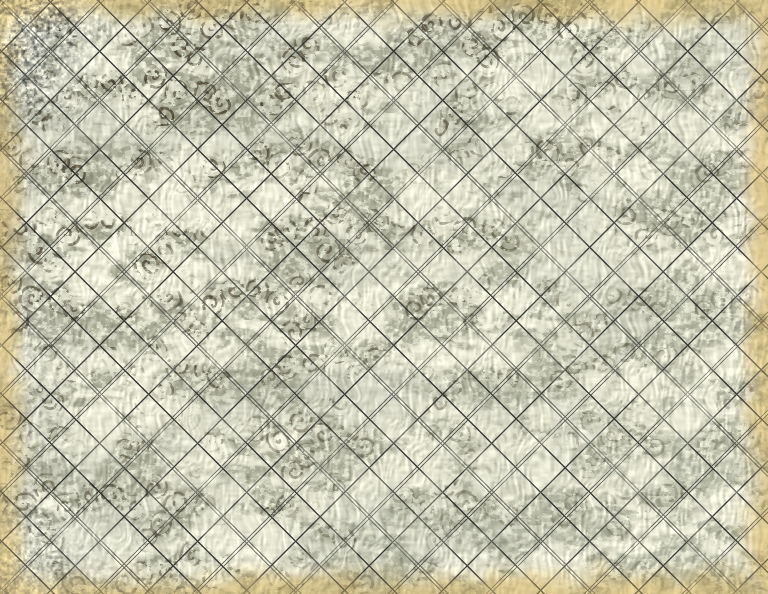
A WebGL 2 fragment shader for this pattern:

```glsl
#version 300 es
precision highp float;
// Aged cream paper with a worn damask under a diagonal trellis of ruled lines.
// Two families of 45 degree lines, some doubled, cross a staggered scroll motif;
// noise adds grain and wear, glitter the left corners, and a tan burn the rim.
#define CELL 0.0825                 // diamond diagonal, in canvas heights
#define LINE 0.0011                 // half width of a single line
#define TWIN_GAP 0.0024             // half distance between doubled lines
#define REPEAT vec2(0.488, 0.231)   // damask repeat
#define GRAIN 0.16
#define DAMASK 0.95
#define BURN_WIDTH 0.055

uniform vec2 u_resolution;
out vec4 outColor;

const vec3 CREAM = vec3(0.925, 0.922, 0.845);
const vec3 SHADE = vec3(0.83, 0.835, 0.765);
const vec3 SAGE  = vec3(0.735, 0.755, 0.675);
const vec3 UMBER = vec3(0.47, 0.455, 0.38);
const vec3 INK   = vec3(0.15, 0.16, 0.155);
const vec3 TAN   = vec3(0.87, 0.785, 0.575);

float hash(vec2 p) {
  vec3 a = fract(p.xyx * 0.1031);
  a += dot(a, a.yzx + 33.33);
  return fract((a.x + a.y) * a.z);
}

float noise(vec2 p) {
  vec2 i = floor(p), f = fract(p);
  f = f * f * (3.0 - 2.0 * f);
  return mix(mix(hash(i), hash(i + vec2(1, 0)), f.x),
             mix(hash(i + vec2(0, 1)), hash(i + vec2(1, 1)), f.x), f.y);
}

float fbm(vec2 p) {
  float sum = 0.0, amp = 0.533;
  for (int i = 0; i < 4; i++) {
    sum += amp * noise(p);
    p = p * 2.03 + 17.3;
    amp *= 0.5;
  }
  return sum;
}

// Mirrored motif: x = leafy body, y = spiral strokes
vec2 motif(vec2 q) {
  q.x = abs(q.x);
  float lozenge = 1.0 - q.x / 0.23 - abs(q.y) / 0.115;
  float leaf = noise(q * vec2(38.0, 55.0) + 9.0);
  float body = smoothstep(-0.04, 0.12, lozenge + (leaf - 0.5) * 0.55);
  float curls = 0.0;
  for (int i = 0; i < 8; i++) {
    float t = float(i);
    vec2 center = vec2(0.018 + 0.024 * t, 0.075 * sin(t * 2.3 + 1.1) * (1.0 - t / 11.0));
    vec2 d = q - center;
    float r = length(d), turn = atan(d.y, d.x) / 6.2832;
    float arc = abs(fract(r / 0.014 + turn * (mod(t, 2.0) * 2.0 - 1.0)) - 0.5);
    curls = max(curls, smoothstep(0.24, 0.10, arc) * smoothstep(0.027, 0.020, r));
  }
  return vec2(body, curls);
}

vec2 damask(vec2 p) {
  vec2 a = p - vec2(0.657, 0.075), b = a + 0.5 * REPEAT;
  a -= REPEAT * floor(a / REPEAT + 0.5);
  b -= REPEAT * floor(b / REPEAT + 0.5);
  return max(motif(a), motif(b));
}

// Coverage of one family of lines; every n-th line is a thin pair
float ruled(float c, float every, float px) {
  float id = floor(c / CELL + 0.5);
  float d = abs(c - id * CELL) * 0.7071;
  float twin = step(mod(id, every), 0.5);
  d = mix(d, abs(d - TWIN_GAP), twin);
  float halfWidth = LINE * mix(1.0, 0.6, twin);
  return clamp((halfWidth - d) / px + 0.5, 0.0, 1.0) * mix(1.0, 0.85, twin);
}

void main() {
  float px = 1.0 / u_resolution.y;
  float aspect = u_resolution.x * px;
  vec2 p = gl_FragCoord.xy * px;
  p.y = 1.0 - p.y;

  // Paper: soft mottling and brushed fibres lit from one side
  float mottle = fbm(p * vec2(5.0, 9.0));
  vec3 color = mix(CREAM, SHADE, smoothstep(0.42, 0.8, mottle));
  vec2 fibre = p * vec2(190.0, 75.0) + 3.0 * noise(p * 30.0);
  float relief = noise(fibre) - noise(fibre + vec2(0.7, 0.5));
  relief += 0.5 * (noise(p * vec2(60.0, 230.0)) - 0.5);

  // Damask: pale body and dark strokes, rubbed away in patches
  vec2 print = damask(p + 0.006 * (noise(p * 45.0) - 0.5));
  float worn = smoothstep(0.34, 0.58, fbm(p * vec2(13.0, 20.0) + 4.0));
  float speck = fbm(p * vec2(120.0, 160.0));
  float flake = smoothstep(0.40, 0.60, speck + 0.08 * (worn - 0.5));
  float age = clamp(1.15 - 0.4 * p.x - 0.4 * p.y, 0.35, 1.0);
  color = mix(color, SAGE, DAMASK * print.x * worn * (0.35 + 0.5 * flake));
  float strokes = print.y * (0.3 + 0.7 * worn) + 0.4 * print.x * worn;
  color = mix(color, UMBER, DAMASK * age * strokes * flake);

  // Glitter gathered in the left corners
  float corner = smoothstep(0.27, 0.02, length(p * vec2(1.1, 1.0)));
  corner += 0.5 * smoothstep(0.25, 0.0, length(p - vec2(0.0, 1.0)));
  corner += 0.3 * smoothstep(0.2, 0.0, p.x) * noise(p * 12.0);
  color = mix(color, vec3(0.72, 0.73, 0.71), 0.55 * min(corner, 1.0));
  float spark = noise(p * 210.0) + 0.5 * (hash(floor(p * 260.0)) - 0.5);
  color += min(corner, 1.0) * (spark - 0.5) * vec3(0.55, 0.53, 0.47);
  color += GRAIN * relief;

  // Trellis, with ink thinning here and there
  float rising = ruled(p.x + p.y - 0.0065, 2.0, px);
  float falling = ruled(p.x - p.y + 0.001, 3.0, px);
  float inkWear = 0.68 + 0.32 * smoothstep(0.25, 0.6, noise(p * 22.0));
  color = mix(color, INK, max(rising * 0.9, falling) * inkWear);

  // Tan burn around the rim
  float rim = min(min(p.x, aspect - p.x), min(p.y, 1.0 - p.y));
  float burn = 1.0 - smoothstep(0.0, BURN_WIDTH, rim + 0.05 * (fbm(p * 14.0) - 0.5));
  color = mix(color, TAN * (0.4 + 0.65 * color), 0.9 * burn);
  outColor = vec4(clamp(color, 0.0, 1.0), 1.0);
}
```
